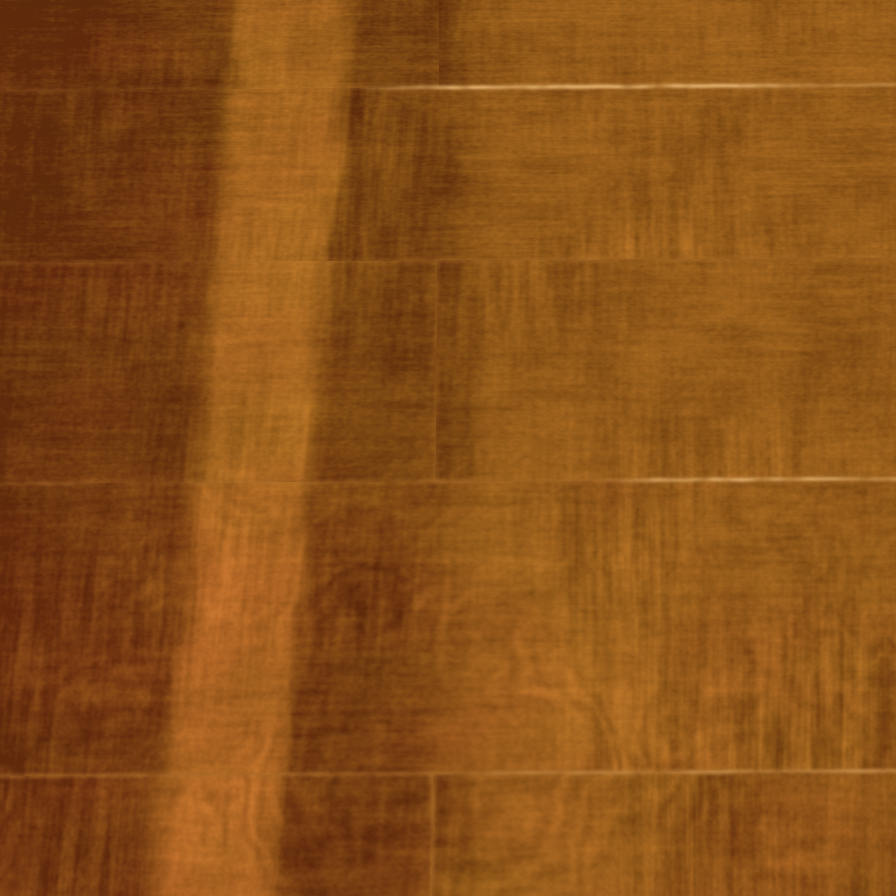
Give the GLSL for this texture, as a WebGL 1 fragment shader.

```glsl
precision highp float;
uniform vec2 u_resolution;

vec2 gradient(vec2 cell) {
  float h = fract(sin(dot(cell, vec2(127.1, 311.7))) * 4375.85);
  return vec2(cos(h * 6.2832), sin(h * 6.2832));
}

// Gradient noise, roughly -0.7 to 0.7
float noise(vec2 p) {
  vec2 i = floor(p), f = fract(p);
  vec2 w = f * f * f * (f * (f * 6.0 - 15.0) + 10.0);
  float a = dot(gradient(i), f);
  float b = dot(gradient(i + vec2(1.0, 0.0)), f - vec2(1.0, 0.0));
  float c = dot(gradient(i + vec2(0.0, 1.0)), f - vec2(0.0, 1.0));
  float d = dot(gradient(i + 1.0), f - 1.0);
  return mix(mix(a, b, w.x), mix(c, d, w.x), w.y);
}

float fbm(vec2 p) {
  float sum = 0.0, amp = 0.6;
  for (int i = 0; i < 4; i++) {
    sum += amp * noise(p);
    p = p * 2.03 + 7.3;
    amp *= 0.55;
  }
  return sum;
}

// Soft line with a blurred profile
float line(float dist, float halfWidth) {
  float soft = halfWidth + 0.4 / u_resolution.y;
  return exp(-dist * dist / (soft * soft));
}

vec3 woodRamp(float tone) {
  vec3 low = mix(vec3(0.37, 0.165, 0.048), vec3(0.545, 0.32, 0.095), clamp(tone * 2.0, 0.0, 1.0));
  return mix(low, vec3(0.72, 0.44, 0.165), clamp(tone * 2.0 - 1.0, 0.0, 1.2));
}

void main() {
  vec2 uv = gl_FragCoord.xy / u_resolution;
  float x = uv.x;
  float depth = 1.0 - uv.y + 0.006 * (x - 0.5);

  // Plank rows widen toward the viewer
  float k = 9.2 - 14.557 / (depth + 1.4846);
  float rowsPerUnit = 14.557 / ((depth + 1.4846) * (depth + 1.4846));
  float row = floor(k);
  float seam = floor(k + 0.5);
  float near = smoothstep(1.7, 2.6, k);
  float jointX = 0.487 - 0.008 * (depth - 0.4);
  float oddRow = mod(row, 2.0);
  float rightSide = step(jointX, x);
  float plank = row * 3.7 + oddRow * rightSide * 11.3;

  // Leaning bands of light and shade, ragged along the grain
  float s = x + 0.09 * depth * (1.0 - smoothstep(0.3, 0.7, x));
  vec2 grain = vec2(s, k + plank);
  float edge = s + 0.012 * noise(vec2(x * 14.0, k * 2.0 + plank)) + 0.008 * noise(grain * vec2(60.0, 3.0));
  float tone = 0.06 + 0.17 * smoothstep(0.0, 0.22, edge);
  tone = mix(tone, 0.80, smoothstep(0.245, 0.285, edge));
  tone = mix(tone, 0.30 - 0.08 * near, smoothstep(0.375, 0.41, edge));
  tone = mix(tone, 0.62, smoothstep(0.48, 0.57, edge));
  tone += 0.12 * near * smoothstep(0.52, 0.6, x) * (1.0 - smoothstep(0.66, 0.82, x));
  tone -= 0.14 * oddRow * rightSide * (1.0 - smoothstep(0.49, 0.55, x));
  tone -= 0.10 * smoothstep(2.0, 3.4, k) * smoothstep(0.68, 0.95, x);
  tone += 0.03 * sin(plank * 1.9);

  // Blotches, upright streaks and fine cross threads
  float streaks = noise(grain * vec2(38.0, 1.4)) + 0.9 * noise(grain * vec2(95.0, 2.6)) + 0.7 * noise(grain * vec2(190.0, 5.0));
  float threads = noise(grain * vec2(9.0, 22.0)) + 0.8 * noise(grain * vec2(24.0, 58.0));
  float patches = clamp(0.7 + 1.5 * noise(grain * vec2(6.0, 1.5) + 4.0), 0.15, 1.5);
  tone += 0.27 * fbm(grain * vec2(7.0, 2.5));
  tone += 0.11 * fbm(grain * vec2(24.0, 9.0) + 3.0);
  tone += (0.17 + 0.06 * near) * streaks * patches;
  tone += 0.14 * threads * (1.3 - patches * 0.6);
  tone += 0.13 * noise(grain * vec2(130.0, 38.0)) + 0.09 * noise(grain * vec2(210.0, 90.0));

  // Curling figure in the nearer planks
  float curl = fbm(grain * vec2(5.0, 1.3) + 2.0);
  float figure = sin(36.0 * curl + 110.0 * s + 16.0 * k);
  float figured = smoothstep(-0.1, 0.25, noise(grain * vec2(6.0, 3.0) + 9.0) + 0.2 * x);
  tone += 0.085 * figure * figured * (0.2 + 0.8 * near);

  // Warm reflections in front, olive at the far right
  vec3 color = woodRamp(tone);
  float redness = 0.45 * near + 0.55 * (1.0 - smoothstep(0.1, 0.55, x)) - 0.2;
  redness += 0.9 * fbm(grain * vec2(5.0, 2.0) + 13.0);
  color *= mix(vec3(0.98, 1.01, 0.88), vec3(1.04, 0.955, 1.02), clamp(redness, 0.0, 1.0));

  // Long seams, faint and broken with patchy glints
  float wander = 0.0012 * noise(vec2(x * 22.0, seam * 3.1));
  float seamDist = (k - seam) / rowsPerUnit + wander;
  float wear = 0.75 + 0.7 * noise(vec2(x * 13.0, seam * 5.3)) + 0.6 * noise(vec2(x * 55.0, seam * 7.7));
  float strength = clamp((0.20 + 0.14 * seam) * wear, 0.0, 0.8);
  color = mix(color, vec3(0.66, 0.42, 0.16), strength * line(seamDist, 0.0029));
  float glint = (1.0 - mod(seam, 2.0)) * smoothstep(0.38 + 0.14 * seam, 0.54 + 0.11 * seam, x);
  glint *= seam < 1.0 ? 1.0 - 0.65 * smoothstep(0.8, 0.92, x) : 0.65;
  glint += 0.3 * step(2.5, seam) * smoothstep(0.45, 0.7, x);
  color = mix(color, vec3(0.86, 0.66, 0.40), clamp(glint * wear * 1.2, 0.0, 0.95) * line(seamDist, 0.0023));

  // Short joints on alternate rows, fading with distance
  float joint = oddRow * (0.16 + 0.13 * row) * step(0.0, row);
  joint *= 0.85 + 0.7 * noise(vec2(k * 9.0, row * 4.1));
  color = mix(color, vec3(0.66, 0.42, 0.15), joint * line(x - jointX, 0.0028));

  gl_FragColor = vec4(clamp(color, 0.0, 1.0), 1.0);
}
```
